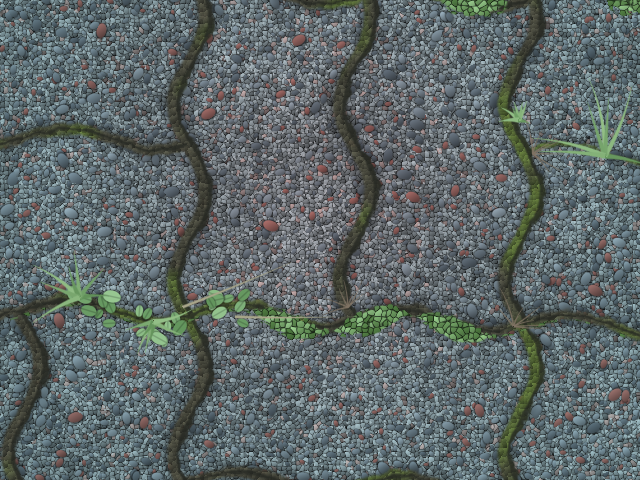
Write a WebGL 2 fragment shader that draws this texture.

```glsl
#version 300 es
precision highp float;
// Weathered paving blocks of exposed pebbles, split by wavy mossy joints with weeds.
// Stones come from layered cellular noise, joints from cosine curves,
// and leaves and grass blades from looped distance masks.
uniform vec2 u_resolution;
out vec4 fragColor;

float hash(vec2 p) {
  vec3 q = fract(p.xyx * vec3(0.1031, 0.1030, 0.0973));
  q += dot(q, q.yzx + 33.33);
  return fract((q.x + q.y) * q.z);
}

vec2 turn(vec2 v, float a) {
  return vec2(v.x * cos(a) + v.y * sin(a), v.y * cos(a) - v.x * sin(a));
}

// Layered sines, roughly -1 to 1
float drift(vec2 p) {
  float sum = 0.0, amp = 0.5;
  for (int i = 0; i < 4; i++) {
    p = turn(p, 1.1) * 1.7 + 2.3;
    sum += amp * sin(p.x + 1.4 * sin(p.y));
    amp *= 0.65;
  }
  return sum;
}

// Cells of random ellipses: distance, gap to the next cell, id, upward slope
vec4 cells(vec2 q) {
  vec2 home = floor(q);
  float first = 9.0, second = 9.0, id = 0.0, slope = 0.0;
  for (int j = -1; j <= 1; j++)
    for (int i = -1; i <= 1; i++) {
      vec2 c = home + vec2(i, j);
      vec2 o = q - c - 0.12 - 0.76 * vec2(hash(c + 3.7), hash(c + 71.3));
      float d = length(turn(o, 6.28 * hash(c + 19.1)) * vec2(0.82, 1.25));
      if (d < first) {
        second = first; first = d;
        id = hash(c + 43.9);
        slope = dot(o, vec2(-0.5, 0.85));
      } else second = min(second, d);
    }
  return vec4(first, second - first, id, slope);
}

// Pebble mix: fine grit, pale chips, then sparse larger stones
vec3 pebbles(vec2 p, float px) {
  vec4 grit = cells(p * 104.0);
  float tone = (0.34 + 0.25 * grit.z) * mix(0.62, 1.1, smoothstep(0.0, 0.32, grit.y));
  vec3 col = vec3(0.92, 1.0, 1.02) * (tone + 0.16 * grit.w);
  col *= mix(vec3(1), vec3(1.14, 0.94, 0.9), step(0.9, fract(grit.z * 17.0)));
  vec4 chip = cells(p * 140.0 + 31.0);
  float pale = step(0.84 - 0.1 * drift(p * 9.0), chip.z) * smoothstep(0.42, 0.2, chip.x);
  col = mix(col, vec3(0.69, 0.73, 0.74), 0.8 * pale);
  for (int i = 0; i < 3; i++) {
    float scale = 66.0 / pow(1.5, float(i));
    vec4 s = cells(p * scale + 13.0 * float(i));
    float pick = fract(s.z * 37.0), radius = 0.24 + 0.16 * fract(s.z * 91.0);
    float keep = step(0.6 + 0.14 * float(i), s.z), aa = px * scale * 0.8;
    vec3 stone = mix(vec3(0.31, 0.35, 0.38), vec3(0.52, 0.57, 0.6), pick);
    stone = mix(stone, vec3(0.52, 0.35, 0.33), step(0.88, pick));
    stone *= 0.98 + 0.7 * s.w;
    col *= 1.0 - 0.4 * keep * smoothstep(radius + 0.16, radius, s.x);
    col = mix(col, stone, keep * smoothstep(radius + aa, radius - aa, s.x));
  }
  return col;
}

float rowWave(float x) { return 0.02 * cos(18.2 * (x - 0.15)) - 0.03 * (x - 0.6); }

// Signed offset from the upright joint, distance from the level joint
vec2 joints(vec2 p) {
  float across = p.x - 0.05 - 0.033 * cos(17.2 * (p.y - 0.6));
  float k = floor(across / 0.345 + 0.5);
  float side = across - 0.345 * k, row = p.y - rowWave(p.x);
  bool upper = row > 0.343;
  if ((k == 0.0 && upper) || (k == 2.0 && !upper)) side = 1.0;
  bool outer = across < 0.345 || across > 1.035;
  float level = outer ? abs(row - 0.7) : min(abs(row + 0.005), abs(row - 1.015));
  if (across > 1.035) level += 0.008;
  return vec2(side, min(abs(row - 0.343), level));
}

// Tapered, bent blade starting at the origin
float blade(vec2 v, float angle, float len, float bend, float width, float px) {
  v = turn(v, angle);
  float t = v.x / len;
  float d = abs(v.y - bend * len * t * t) - width * (1.0 - t);
  return smoothstep(px, -px, d) * step(0.0, t) * step(t, 1.0);
}

void main() {
  float px = 1.0 / u_resolution.y;
  vec2 p = gl_FragCoord.xy * px;
  float rough = drift(p * 34.0), slow = drift(p * 6.0);
  vec3 col = pebbles(p, px) * (1.0 + 0.07 * slow);
  float warm = exp(-5.0 * dot(p - vec2(0.68, 0.6), p - vec2(0.68, 0.6)));
  col *= mix(vec3(0.92, 1.02, 1.04), vec3(1.03, 0.97, 0.99), warm);

  // Soil, moss and shadow in the joints
  vec2 j = joints(p + 0.004 * vec2(rough, drift(p * 31.0 + 8.0)));
  float seam = min(abs(j.x), j.y + 0.003);
  vec4 tuftCell = cells(p * 120.0 + 5.0);
  float lush = smoothstep(-0.2, 0.6, slow + 0.7 * smoothstep(0.9, 1.2, p.x) - 0.25);
  vec3 moss = mix(vec3(0.28, 0.28, 0.23), vec3(0.34, 0.42, 0.2), lush);
  moss *= 0.72 + 0.4 * tuftCell.z + 0.3 * tuftCell.w;
  col *= 1.0 - 0.25 * smoothstep(0.04, 0.01, seam);
  col = mix(col, moss, 0.92 * smoothstep(0.019, 0.009, seam + 0.003 * rough));
  float crack = min(abs(j.x - 0.011), j.y + 0.002);
  col = mix(col, vec3(0.14, 0.15, 0.13), 0.75 * smoothstep(0.008, 0.002, crack + 0.002 * rough));

  // Creeping small-leaved plants
  float mid = 0.343 + rowWave(p.x);
  float clump = 0.027 * sqrt(0.5 + 0.5 * cos(36.0 * (p.x - 0.6)));
  clump *= smoothstep(0.5, 0.55, p.x) * smoothstep(1.05, 1.0, p.x);
  float reach = clump - abs(p.y - mid + 0.012);
  reach = max(reach, 0.035 - length((p - vec2(0.99, 1.0)) * vec2(0.5, 1.0)));
  reach = max(reach, 0.03 - length((p - vec2(1.31, 1.0)) * vec2(0.7, 1.0)));
  vec4 leaf = cells(p * 82.0 + 9.0);
  vec3 green = mix(vec3(0.27, 0.42, 0.22), vec3(0.54, 0.72, 0.5), leaf.z);
  green *= mix(0.45, 1.05, smoothstep(0.02, 0.3, leaf.y)) + 0.2 * leaf.w;
  col = mix(col, green, smoothstep(-0.002, 0.003, reach - 0.012 * (leaf.z - 0.4)));

  // Broad leaves in three clusters
  for (int i = 0; i < 27; i++) {
    float n = float(i), x = 0.19 + 0.145 * mod(n, 3.0) + 0.09 * (hash(vec2(n, 1)) - 0.5);
    vec2 o = p - vec2(x, 0.335 + rowWave(x) + 0.075 * (hash(vec2(n, 2)) - 0.5));
    o = turn(o, 6.28 * hash(vec2(n, 3)));
    float size = 0.01 + 0.009 * hash(vec2(n, 4));
    float d = length(o * vec2(1.0, 1.5 + 0.04 * o.x / size)) - size;
    vec3 tint = mix(vec3(0.34, 0.52, 0.32), vec3(0.54, 0.71, 0.52), hash(vec2(n, 5)));
    tint *= 0.9 + 0.2 * smoothstep(0.0, 0.003, abs(o.y));
    col *= 1.0 - 0.3 * smoothstep(0.006, 0.0, d);
    col = mix(col, tint, smoothstep(px, -px, d));
  }

  // Grass and dry stems: position, length, heading
  vec4 tufts[7] = vec4[7](vec4(1.26, 0.675, 0.15, 1.5), vec4(0.165, 0.38, 0.11, 1.9),
    vec4(0.32, 0.33, 0.075, 4.6), vec4(1.08, 0.75, 0.04, 1.4), vec4(1.11, 0.68, 0.08, 0.4),
    vec4(1.07, 0.32, 0.08, 0.9), vec4(0.725, 0.36, 0.06, 1.8));
  for (int i = 0; i < 7; i++)
    for (int b = 0; b < 7; b++) {
      float r = hash(vec2(i, b) + 11.0), fan = (float(b) - 3.0) * 0.42 + r - 0.5;
      bool dry = i > 3;
      float m = blade(p - tufts[i].xy, tufts[i].w + fan, tufts[i].z * (0.5 + 0.6 * r),
        0.5 * (r - 0.5), dry ? 0.0016 : 0.0055, px);
      vec3 tint = dry ? vec3(0.5, 0.45, 0.39) : mix(vec3(0.36, 0.55, 0.33), vec3(0.58, 0.75, 0.53), r);
      col = mix(col, tint, m);
    }
  float straw = max(blade(p - vec2(0.38, 0.36), 0.37, 0.245, 0.02, 0.003, px),
    blade(p - vec2(0.49, 0.34), -0.03, 0.21, 0.03, 0.003, px));
  col = mix(col, vec3(0.66, 0.65, 0.54), straw);
  fragColor = vec4(clamp(col, 0.0, 1.0), 1.0);
}
```
